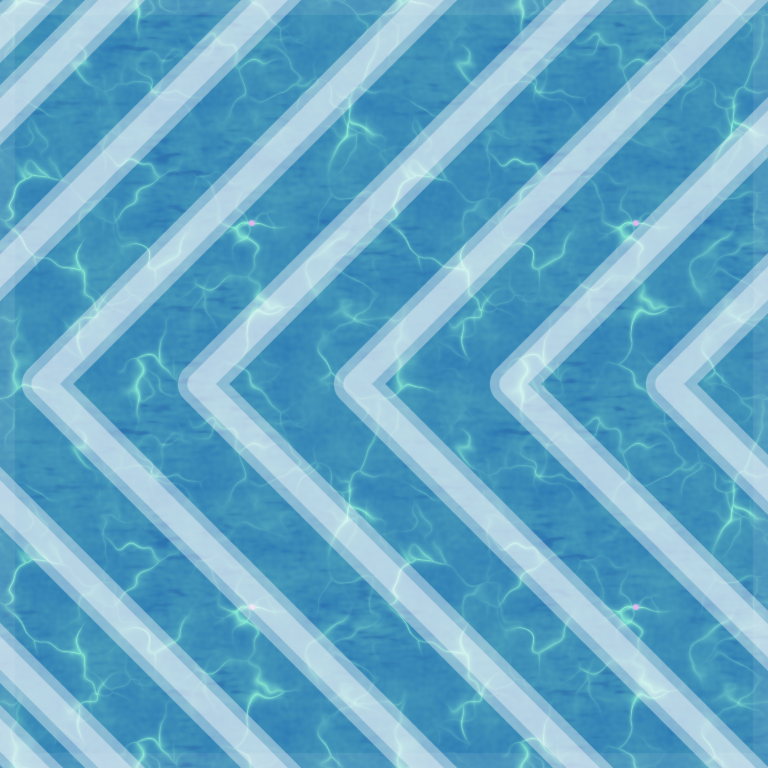
A WebGL 1 fragment shader for this pattern:

```glsl
precision highp float;

uniform vec2 u_resolution;

// Chevron layout, in canvas widths
const float SPACING = 0.2031;
const float FIRST_TIP = -0.350;
const float EXTRA_TIP = -0.457;
const float BAND_HALF = 0.0277;
const float CORE_HALF = 0.0154;
const float FRAME_WIDTH = 0.0195;
const float EDGE_SOFT = 0.0012;

// Opacity of the white layers
const float BAND_ALPHA = 0.39;
const float FRAME_ALPHA = 0.08;

// Water
const float WATER_TILES = 2.0;
const float CAUSTIC_CELLS = 5.0;
const float FINE_CELLS = 8.0;
const vec2 SPECK_POS = vec2(0.656, 0.419);
const vec3 DEEP = vec3(0.175, 0.485, 0.71);
const vec3 SHALLOW = vec3(0.30, 0.635, 0.73);
const vec3 SHADOW = vec3(0.16, 0.40, 0.66);
const vec3 CAUSTIC = vec3(0.52, 0.90, 0.82);
const vec3 SPECK = vec3(0.90, 0.70, 0.95);

// Two pseudo-random values in -1..1
vec2 hash2(vec2 c) {
  vec3 q = fract(vec3(c.xyx) * vec3(0.1031, 0.1030, 0.0973));
  q += dot(q, q.yzx + 33.33);
  return 2.0 * fract((q.xx + q.yz) * q.zy) - 1.0;
}

float corner(vec2 cell, vec2 offset, vec2 f, vec2 freq) {
  vec2 gradient = hash2(mod(cell + offset, freq) + 3.7 * freq);
  return dot(gradient, f - offset);
}

// Gradient noise that wraps once per unit tile
float noise(vec2 tile, vec2 freq) {
  vec2 p = tile * freq;
  vec2 cell = floor(p);
  vec2 f = p - cell;
  vec2 s = f * f * f * (f * (f * 6.0 - 15.0) + 10.0);
  float low = mix(corner(cell, vec2(0.0), f, freq),
                  corner(cell, vec2(1.0, 0.0), f, freq), s.x);
  float high = mix(corner(cell, vec2(0.0, 1.0), f, freq),
                   corner(cell, vec2(1.0), f, freq), s.x);
  return mix(low, high, s.y);
}

// Gap between the nearest two sites: zero along cell borders
float cellBorder(vec2 p, float period) {
  vec2 cell = floor(p);
  vec2 f = p - cell;
  float nearest = 8.0;
  float second = 8.0;
  for (int j = -1; j <= 1; j++) {
    for (int i = -1; i <= 1; i++) {
      vec2 o = vec2(float(i), float(j));
      vec2 site = o + 0.5 + 0.45 * hash2(mod(cell + o, period) + 2.3 * period);
      float d = length(site - f);
      second = min(second, max(nearest, d));
      nearest = min(nearest, d);
    }
  }
  return second - nearest;
}

vec3 water(vec2 tile) {
  // Mottled depth with horizontal ripples
  float rough = smoothstep(-0.2, 0.35, noise(tile, vec2(3.0, 4.0)));
  float streak = noise(tile, vec2(11.0, 43.0)) + 0.7 * noise(tile, vec2(29.0, 83.0));
  float tone = 0.46 + 0.5 * noise(tile, vec2(5.0)) + 0.4 * noise(tile, vec2(13.0))
             + 0.25 * noise(tile, vec2(61.0)) + 0.3 * streak * (0.4 + rough);
  vec3 color = mix(DEEP, SHALLOW, clamp(tone, 0.0, 1.0));
  color = mix(color, SHADOW, 0.6 * rough * smoothstep(0.1, 0.6, -streak));

  // Broken, bent light lines
  vec2 warp = 0.55 * vec2(noise(tile, vec2(8.0)), noise(tile, vec2(9.0)))
            + 0.2 * vec2(noise(tile, vec2(19.0)), noise(tile, vec2(21.0)));
  float border = cellBorder(tile * CAUSTIC_CELLS + warp, CAUSTIC_CELLS);
  float fine = cellBorder(tile * FINE_CELLS + 1.6 * warp.yx, FINE_CELLS);
  float bright = smoothstep(-0.25, 0.4, noise(tile, vec2(7.0)));
  float faint = smoothstep(-0.1, 0.4, noise(tile, vec2(6.0)));
  float light = bright * (0.85 * exp(-border * 22.0) + 0.15 * exp(-border * 7.0))
              + 0.45 * faint * exp(-fine * 16.0);
  color = mix(color, CAUSTIC, min(light, 1.0));

  float speck = 1.0 - smoothstep(0.004, 0.011, length(tile - SPECK_POS));
  return mix(color, SPECK, speck);
}

// Distance to the centre line of a left-pointing chevron
float chevron(vec2 p, float tip) {
  vec2 q = vec2(p.x - tip, abs(p.y - 0.5));
  return q.x + q.y > 0.0 ? abs(q.x - q.y) * 0.7071 : length(q);
}

void main() {
  vec2 uv = gl_FragCoord.xy / u_resolution;
  float soft = max(EDGE_SOFT, 0.75 / min(u_resolution.x, u_resolution.y));
  vec3 color = water(fract(uv * WATER_TILES));

  // Row of chevrons, with one closer line at the far left
  float d = chevron(uv, EXTRA_TIP);
  for (int i = 0; i < 7; i++) {
    d = min(d, chevron(uv, FIRST_TIP + SPACING * float(i)));
  }
  float band = 1.0 - smoothstep(-soft, soft, d - BAND_HALF);
  float core = 1.0 - smoothstep(-soft, soft, d - CORE_HALF);
  color = mix(color, vec3(1.0), BAND_ALPHA * band);
  color = mix(color, vec3(1.0), BAND_ALPHA * core);

  // Pale border around the canvas
  vec2 inset = min(uv, 1.0 - uv);
  float frame = 1.0 - smoothstep(-soft, soft, min(inset.x, inset.y) - FRAME_WIDTH);
  color = mix(color, vec3(1.0), FRAME_ALPHA * frame);

  gl_FragColor = vec4(color, 1.0);
}
```
